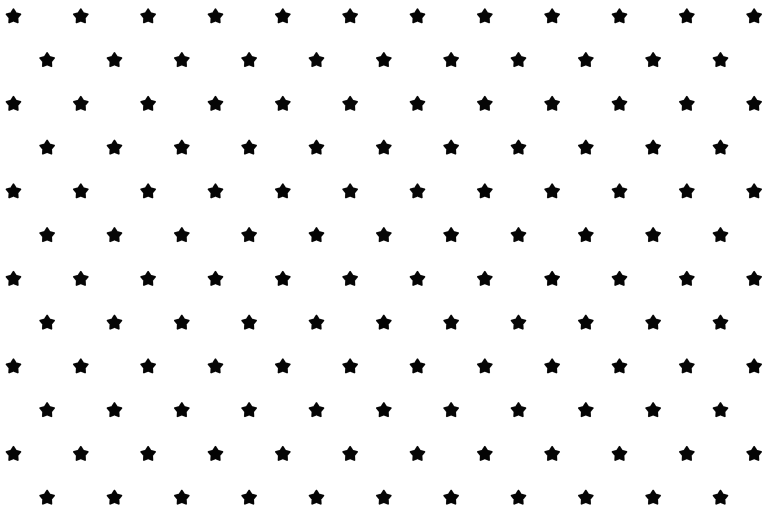
Reproduce this pattern procedurally as a Shadertoy shader.

```glsl
// Small black rounded stars on white, set in staggered rows.
// Each pixel finds its nearest lattice site, then a folded five-point star
// distance gives the soft edge; a hash varies the ink very slightly.

// Lengths are fractions of the canvas height, measured from the top left.
const vec2 FIRST_STAR = vec2(0.0264, 0.0324);
const vec2 PITCH = vec2(0.13203, 0.08580);
const float TIP_RADIUS = 0.0141;
const float INNER_RATIO = 0.58;
const float ROUNDING = 0.0018;
const float EDGE_SOFTNESS = 0.0013;
const float SECTOR = 6.2831853 / 5.0;

const vec3 PAPER = vec3(1.0);
const vec3 INK = vec3(0.012);

float hash21(vec2 p) {
    p = fract(p * vec2(0.1731, 0.3197));
    p += dot(p, p.yx + 19.19);
    return fract((p.x + p.y) * p.x * 37.0);
}

// Signed distance to a star with one tip pointing up.
float starDistance(vec2 p, float tip, float innerRatio, float rounding) {
    float angle = atan(p.x, p.y);
    angle = abs(angle - SECTOR * round(angle / SECTOR));
    vec2 folded = length(p) * vec2(sin(angle), cos(angle)) - vec2(0.0, tip);
    vec2 notch = tip * innerRatio * vec2(sin(0.5 * SECTOR), cos(0.5 * SECTOR));
    vec2 edge = notch - vec2(0.0, tip);
    float along = clamp(dot(folded, edge) / dot(edge, edge), 0.0, 1.0);
    float side = edge.x * folded.y - edge.y * folded.x;
    return sign(side) * length(folded - edge * along) - rounding;
}

// Nearest site of the staggered lattice, in column and row counts.
vec2 nearestSite(vec2 p, vec2 first, vec2 pitch) {
    vec2 grid = (p - first) / pitch;
    float row = round(grid.y);
    float stagger = 0.5 * mod(row, 2.0);
    return vec2(round(grid.x - stagger) + stagger, row);
}

void mainImage(out vec4 fragColor, in vec2 fragCoord) {
    vec2 p = vec2(fragCoord.x, iResolution.y - fragCoord.y) / iResolution.y;
    vec2 site = nearestSite(p, FIRST_STAR, PITCH);
    vec2 local = (p - FIRST_STAR - site * PITCH) * vec2(1.0, -1.0);

    // Soft star coverage, at least one pixel wide at the edge
    float d = starDistance(local, TIP_RADIUS, INNER_RATIO, ROUNDING);
    float soft = max(EDGE_SOFTNESS, 0.6 / iResolution.y);
    float coverage = 1.0 - smoothstep(-soft, soft, d);

    // Faint difference in ink from star to star
    vec3 ink = INK + 0.015 * hash21(site * 2.0 + 7.0);
    fragColor = vec4(mix(PAPER, ink, coverage), 1.0);
}
```
